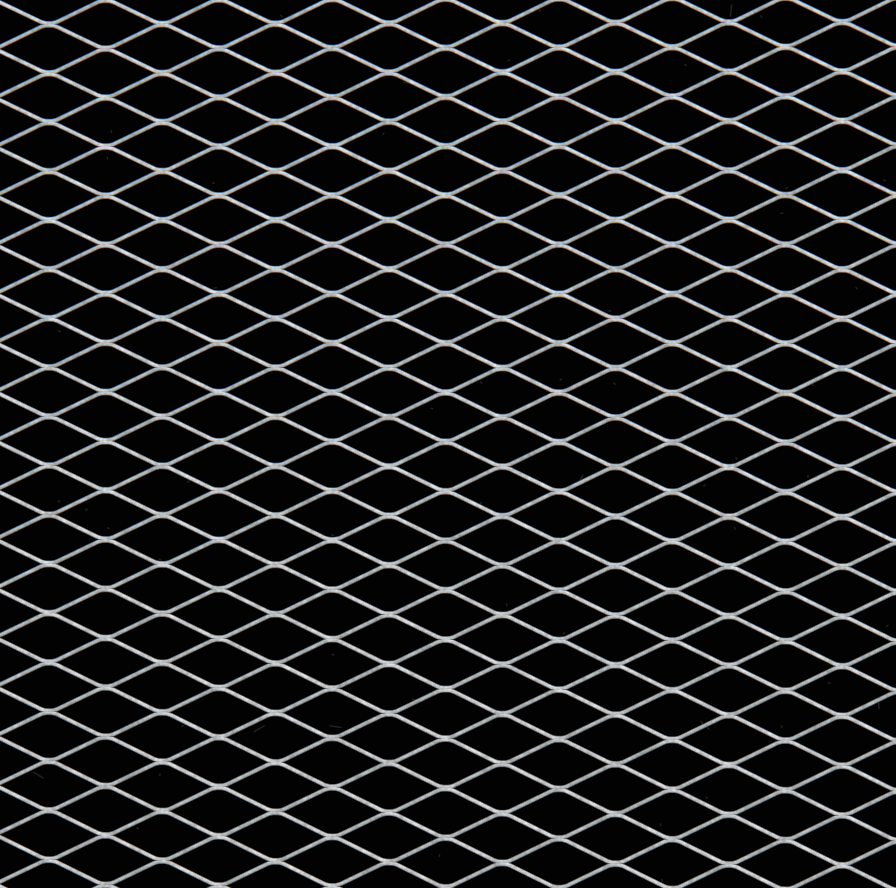
Write a Shadertoy shader that draws this texture.

```glsl
// Expanded metal mesh: flattened diamonds of pale wire over black, with faint dust.

// Layout, in fractions of the canvas
const float COLUMN_PITCH = 0.12648;          // width of one diamond
const float FIRST_COLUMN = 0.0547;           // first node from the left
const vec2  FIRST_ROW    = vec2(0.0276, 0.0247);   // first node from the top: left, right side
const vec2  ROW_PITCH    = vec2(0.05503, 0.05562); // height of one diamond: left, right side
const float ROW_STRETCH  = 0.00029;          // rows widen slowly downwards

// Wire shape
const float WIRE_HALF    = 0.00222;          // half thickness, in canvas widths
const float EDGE_SOFT    = 0.0017;           // least edge softness, in canvas widths
const float NODE_GAP     = 0.023;            // wire offset from node centre, in rows
const float NODE_FLAT    = 0.046;            // half length of the flat node, in columns
const float BEND_ROUND   = 0.040;            // rounding of the bends, in rows

// Colours and wear
const vec3  BACKDROP     = vec3(0.008);
const vec3  FALLING_WIRE = vec3(0.80, 0.81, 0.82);
const vec3  RISING_WIRE  = vec3(0.68, 0.71, 0.72);
const vec3  UNDERSIDE    = vec3(0.86, 0.84, 0.83); // tint of the lower flank
const vec3  DUST         = vec3(0.14, 0.13, 0.12);
const float WEAR         = 0.16;
const float FRINGE       = 0.0004;           // radial colour fringe
const float FRINGE_DROP  = 0.00013;          // constant vertical colour fringe
const float DUST_CELLS   = 36.0;
const float DUST_SHARE   = 0.04;

float hash(vec2 p) {
    vec3 q = fract(vec3(p.xyx) * 0.1031);
    q += dot(q, q.yzx + 33.33);
    return fract((q.x + q.y) * q.z);
}

float cornerSlope(vec2 cell, vec2 offset) {
    float angle = 6.2832 * hash(cell);
    return dot(vec2(cos(angle), sin(angle)), offset);
}

float gradientNoise(vec2 p) {
    vec2 i = floor(p), f = fract(p), e = vec2(1.0, 0.0);
    vec2 u = f * f * f * (f * (f * 6.0 - 15.0) + 10.0);
    float low  = mix(cornerSlope(i, f), cornerSlope(i + e.xy, f - e.xy), u.x);
    float high = mix(cornerSlope(i + e.yx, f - e.yx), cornerSlope(i + e.xx, f - e.xx), u.x);
    return mix(low, high, u.y);
}

float smoothMin(float a, float b, float k) {
    float h = max(k - abs(a - b), 0.0) / k;
    return min(a, b) - 0.25 * h * h * k;
}

// Height of a wire, in rows, at a distance from its node column
float wireRamp(float t) {
    float reach = 0.25 - NODE_GAP;
    float z = (t - 0.25) * reach / (0.25 - NODE_FLAT);
    z = smoothMin(z, reach, BEND_ROUND);
    return 0.25 - smoothMin(-z, reach, BEND_ROUND);
}

vec3 meshColor(vec2 p, float pixel) {
    // Canvas position to diamond columns and rows
    float column = (p.x - FIRST_COLUMN) / COLUMN_PITCH;
    float pitch = mix(ROW_PITCH.x, ROW_PITCH.y, p.x);
    float row = (1.0 - p.y - mix(FIRST_ROW.x, FIRST_ROW.y, p.x)) / pitch;
    row -= ROW_STRETCH * row * row;

    float t = abs(column - round(column));
    float ramp = wireRamp(t);
    float rise = (wireRamp(t + 0.01) - wireRamp(t - 0.01)) / 0.02 * pitch / COLUMN_PITCH;
    float toWidth = pitch / sqrt(1.0 + rise * rise);
    float soft = max(EDGE_SOFT, pixel);
    float wear = 1.0 + WEAR * (gradientNoise(p * 75.0) + gradientNoise(p * 260.0));

    // Two mirrored zigzag wires meet at every node
    vec3 color = BACKDROP;
    for (float side = -1.0; side < 2.0; side += 2.0) {
        float across = (fract(row - side * ramp + 0.5) - 0.5) * toWidth;
        float cover = clamp((WIRE_HALF - abs(across)) / soft + 0.5, 0.0, 1.0);
        float falling = smoothstep(-0.7, 0.5, side * sin(6.2832 * column));
        vec3 wire = mix(RISING_WIRE, FALLING_WIRE, falling) * wear;
        wire *= mix(vec3(1.0), UNDERSIDE, smoothstep(-0.2, 1.0, across / WIRE_HALF));
        color = max(color, mix(BACKDROP, wire, cover));
    }
    return color;
}

// Sparse specks and short hairs, one candidate per cell
float dust(vec2 p, float pixel) {
    vec2 cell = floor(p * DUST_CELLS);
    float pick = hash(cell + 7.0);
    vec2 q = fract(p * DUST_CELLS) - 0.3 - 0.4 * vec2(hash(cell + 19.0), hash(cell + 41.0));
    float angle = 6.2832 * hash(cell + 63.0);
    vec2 along = vec2(cos(angle), sin(angle));
    float reach = pick < 0.2 * DUST_SHARE ? 0.22 : 0.03;
    float d = length(q - along * clamp(dot(q, along), -reach, reach)) / DUST_CELLS;
    return step(pick, DUST_SHARE) * (1.0 - smoothstep(0.0, 0.0006 + pixel, d));
}

void mainImage(out vec4 fragColor, in vec2 fragCoord) {
    vec2 p = fragCoord / iResolution.xy;
    float pixel = 1.0 / iResolution.x;

    // Red and blue are spread apart as by a simple lens
    vec2 spread = FRINGE * (p - 0.5) + vec2(0.0, FRINGE_DROP);
    vec3 color = vec3(meshColor(p + spread, pixel).r,
                      meshColor(p, pixel).g,
                      meshColor(p - spread, pixel).b);
    color = max(color, DUST * dust(p, pixel));
    fragColor = vec4(color, 1.0);
}
```
